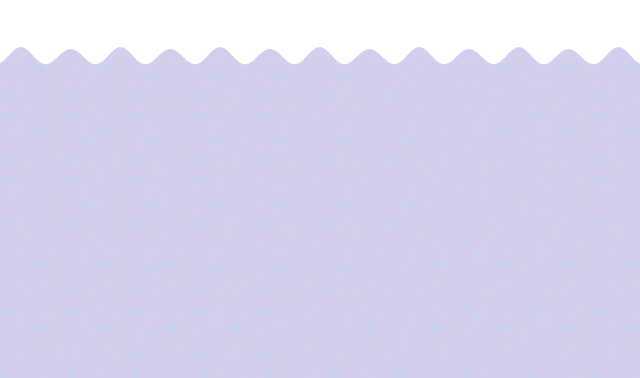
This background is drawn by a Shadertoy shader. Its source:

```glsl
// Lavender field of faint blue dots under a white scalloped top border.

const float TAU = 6.2831853;

// Depth of the wavy border below the top edge; every second crest is lower.
float waveDepth(float x) {
    float halfPhase = 0.5 * TAU * (x - 0.0326) / 0.0778;
    float crest = cos(2.0 * halfPhase);
    float lowering = 0.00075 * (1.0 - cos(halfPhase)) * (1.0 + crest);
    return 0.0870 - 0.0133 * crest + lowering;
}

// Soft dot that wraps around the unit tile.
float dot2(vec2 p, vec2 center, float radius, float blur) {
    vec2 offset = fract(p - center + 0.5) - 0.5;
    return 1.0 - smoothstep(radius - blur, radius + blur, length(offset));
}

// Repeating tile: a sheared three by three grid with an uneven first row.
float dotPattern(vec2 p, float blur) {
    float cover = 0.0;
    for (int i = 0; i < 9; i++) {
        float col = float(i % 3);
        float row = float(i / 3);
        float sway = exp2(-4.0 * row);
        vec2 center = vec2(0.01 + 0.36 * col + 0.05 * row, 0.10 + 0.32 * row);
        center += sway * vec2(0.08, -0.10) * vec2(sin(TAU * col / 3.0), cos(TAU * col / 3.0));
        center.y -= 0.025 * col * (col - 1.0);
        float radius = 0.057 + 0.017 * cos(0.5 * TAU * (col + step(0.5, row)));
        float strength = 0.4 + 8.0 * radius;
        cover = max(cover, strength * dot2(p, center, radius, blur));
    }
    return max(cover, 0.6 * dot2(p, vec2(0.67, 0.87), 0.035, blur));
}

void mainImage(out vec4 fragColor, in vec2 fragCoord) {
    // Width units, with y measured down from the top edge
    vec2 uv = vec2(fragCoord.x, iResolution.y - fragCoord.y) / iResolution.x;

    // Dotted field
    vec2 tile = (uv - vec2(0.371, 0.2083)) / vec2(0.1028, 0.1010);
    float blur = max(0.015, 7.0 / iResolution.x);
    vec3 lavender = vec3(0.832, 0.809, 0.929);
    vec3 paleBlue = vec3(0.790, 0.820, 0.938);
    vec3 color = mix(lavender, paleBlue, dotPattern(tile, blur));

    // White border
    float below = uv.y - waveDepth(uv.x);
    float field = clamp(0.5 + below / fwidth(below), 0.0, 1.0);
    fragColor = vec4(mix(vec3(1.0), color, field), 1.0);
}
```
